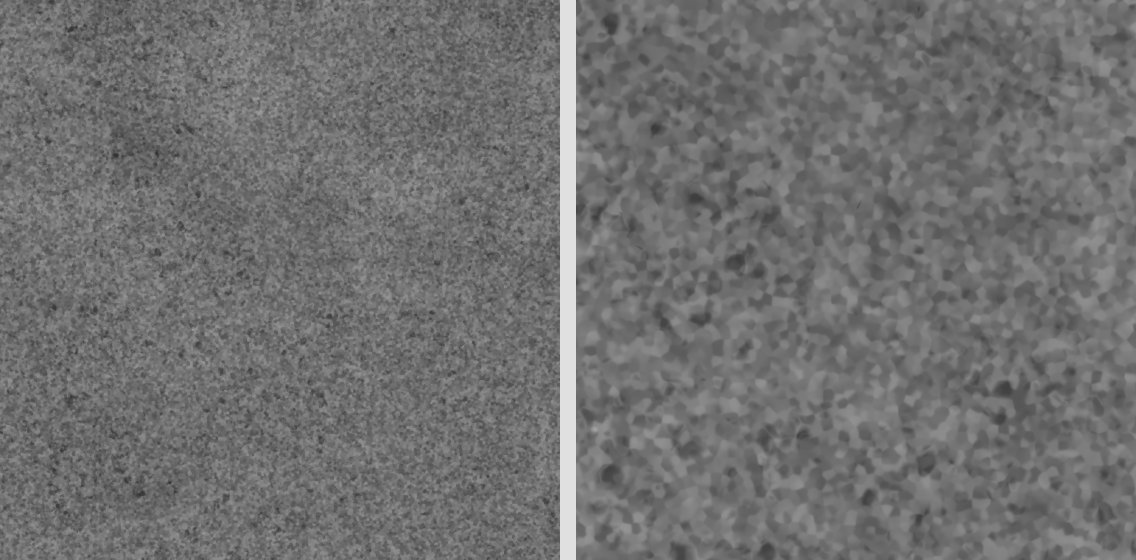
Left, the full canvas; right, a detail of the centre.
This texture is drawn by a Shadertoy shader. Its source:

```glsl
vec3 hash3(vec2 cell, float seed) {
    vec3 q = fract(vec3(cell.xyx + seed * 17.3) * vec3(0.1031, 0.1030, 0.0973));
    q += dot(q, q.yxz + 33.33);
    return fract((q.xxy + q.yzz) * q.zyx);
}

// Soft cellular noise: random tones blended around jittered sites, -0.5 to 0.5
float cellTone(vec2 p, float sharpness, float seed) {
    vec2 base = floor(p);
    float total = 0.0, weights = 0.0001;
    for (int y = -1; y <= 1; y++)
    for (int x = -1; x <= 1; x++) {
        vec2 cell = base + vec2(x, y);
        vec3 rnd = hash3(cell, seed);
        vec2 offset = p - cell - rnd.xy;
        float weight = exp(-sharpness * dot(offset, offset));
        total += weight * (rnd.z - 0.5);
        weights += weight;
    }
    return total / weights;
}

// Scattered soft discs; chance is the share of cells that hold one
float spots(vec2 p, float chance, vec2 radiusRange, float blur, float seed) {
    vec2 base = floor(p);
    float cover = 0.0;
    for (int y = -1; y <= 1; y++)
    for (int x = -1; x <= 1; x++) {
        vec2 cell = base + vec2(x, y);
        vec3 site = hash3(cell, seed);
        vec3 look = hash3(cell, seed + 5.0);
        float radius = mix(radiusRange.x, radiusRange.y, look.x * look.x);
        float edge = length(p - cell - site.xy) - radius;
        float disc = 1.0 - smoothstep(-blur, blur, edge);
        float present = smoothstep(-0.04, 0.04, chance - site.z);
        cover = max(cover, disc * present * mix(0.55, 1.0, look.y));
    }
    return cover;
}

void mainImage(out vec4 fragColor, in vec2 fragCoord) {
    vec2 uv = fragCoord / iResolution.y;
    vec2 warp = vec2(cellTone(uv * 22.0, 4.0, 1.0), cellTone(uv * 22.0, 4.0, 2.0));
    vec2 ragged = vec2(cellTone(uv * 150.0, 5.0, 3.0), cellTone(uv * 150.0, 5.0, 4.0));

    // Broad, slightly horizontal mottling, stronger toward the top
    vec2 cloudPos = uv + 0.035 * warp;
    float clouds = cellTone(cloudPos * vec2(5.0, 8.0), 4.0, 6.0)
                 + 0.8 * cellTone(cloudPos * vec2(13.0, 18.0), 4.0, 7.0);
    float tone = 0.437 + clouds * mix(0.035, 0.08, smoothstep(0.35, 0.8, uv.y));

    // Fine mineral grain
    tone += 0.17 * cellTone(uv * 200.0, 6.0, 8.0);
    tone += 0.09 * cellTone(uv * 95.0, 5.0, 9.0);

    // Pale worn pebbles
    vec2 pebblePos = uv * 11.0 + 0.12 * warp;
    tone = mix(tone, 0.485, 0.6 * spots(pebblePos, 0.14, vec2(0.06, 0.15), 0.04, 10.0));

    // Dark pits gathered in clumps, denser on the left
    float clump = cellTone(uv * 9.0 + warp, 4.0, 11.0) + 0.7 * cellTone(uv * 28.0, 4.0, 12.0);
    float density = mix(0.24, 0.12, smoothstep(0.3, 0.9, uv.x)) + 0.5 * clump;
    vec2 pitPos = uv + 0.007 * ragged;
    float largePits = spots(pitPos * 62.0, density * 0.75, vec2(0.16, 0.42), 0.13, 13.0);
    float smallPits = spots(pitPos * 115.0, density + 0.08, vec2(0.20, 0.45), 0.20, 14.0);
    tone -= max(0.13 * largePits, 0.085 * smallPits);

    // Rare bright glints
    tone += 0.28 * spots(uv * 16.0, 0.0, vec2(0.015, 0.035), 0.02, 15.0);

    fragColor = vec4(vec3(clamp(tone, 0.16, 0.85)), 1.0);
}
```
